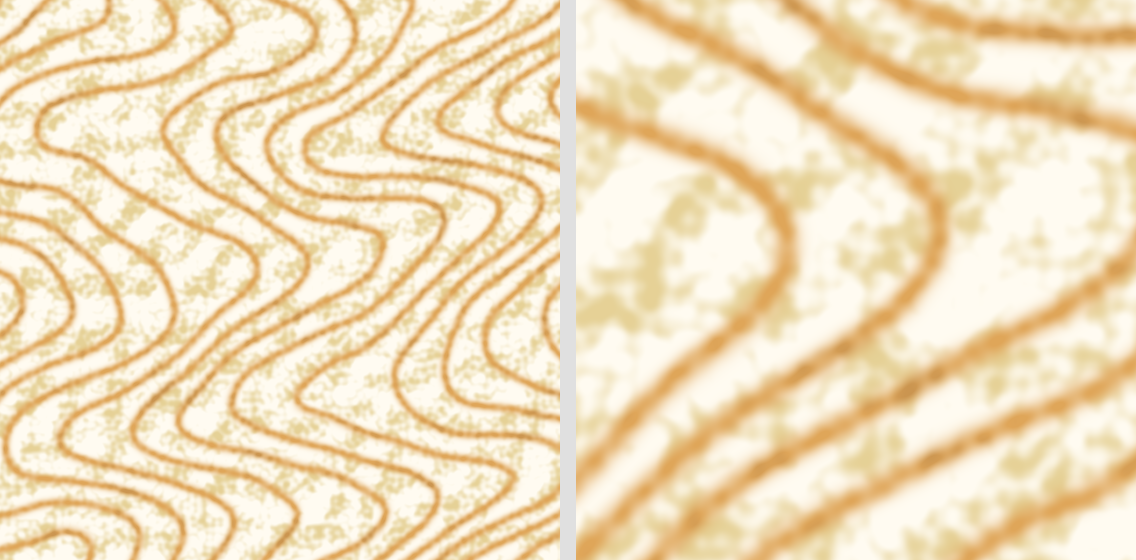
Left, the full canvas; right, a detail of the centre.
This pattern is drawn by a WebGL 1 fragment shader. Its source:

```glsl
precision highp float;
uniform vec2 u_resolution;

const float TAU = 6.2832;

// Contour field
const float LINES_ACROSS = 9.0;
const float FOLD_PERIOD = 0.48;
const float FOLD_DEPTH = 0.155;
const float FOLD_SHEAR = 4.0;
const float FOLD_WOBBLE = 1.7;
const float SWELL_SCALE = 3.3;
const float SWELL_AMOUNT = 1.2;
const float KINK_SCALE = 8.0;
const float KINK_AMOUNT = 0.3;

// Line stroke
const float LINE_RADIUS = 0.0076;
const float MIN_SLOPE = 4.0;
const float SLOPE_STEP = 0.002;
const float SHADE_SCALE = 12.0;

// Paper grain
const float LUMP_SCALE = 20.0;
const vec2 LIGHT_OFFSET = vec2(-0.25, 0.30);
const float GRAIN_SCALE = 78.0;
const float GRAIN_AMOUNT = 0.62;
const float SPECK_LOW = -0.19;
const float SPECK_HIGH = 0.62;

const vec3 PAPER = vec3(1.0, 0.985, 0.945);
const vec3 SPECK = vec3(0.90, 0.82, 0.59);
const vec3 AMBER = vec3(0.875, 0.65, 0.35);
const vec3 BROWN = vec3(0.74, 0.54, 0.29);

vec2 randomDirection(vec2 cell) {
  float h = fract(sin(dot(cell, vec2(127.1, 311.7))) * 43758.5);
  return vec2(cos(TAU * h), sin(TAU * h));
}

float gradientNoise(vec2 p) {
  vec2 i = floor(p);
  vec2 f = p - i;
  vec2 u = f * f * f * (f * (f * 6.0 - 15.0) + 10.0);
  vec2 e = vec2(1.0, 0.0);
  float a = dot(randomDirection(i), f);
  float b = dot(randomDirection(i + e.xy), f - e.xy);
  float c = dot(randomDirection(i + e.yx), f - e.yx);
  float d = dot(randomDirection(i + e.xx), f - e.xx);
  return mix(mix(a, b, u.x), mix(c, d, u.x), u.y);
}

// Height whose whole-number steps are drawn as contours
float height(vec2 p) {
  float down = 1.0 - p.y;
  float phase = TAU * down / FOLD_PERIOD;
  phase += FOLD_SHEAR * (p.x - 0.5) * down;
  phase += FOLD_WOBBLE * gradientNoise(p * 2.1 + 4.3);
  float folded = LINES_ACROSS * (p.x - FOLD_DEPTH * cos(phase));
  return folded + SWELL_AMOUNT * gradientNoise(p * SWELL_SCALE + 17.0)
                + KINK_AMOUNT * gradientNoise(p * KINK_SCALE + 31.0);
}

// Soft stroke of even width, using the slope to estimate distance
float contourInk(vec2 p) {
  float h = height(p);
  vec2 slope = vec2(height(p + vec2(SLOPE_STEP, 0.0)) - h,
                    height(p + vec2(0.0, SLOPE_STEP)) - h) / SLOPE_STEP;
  float d = abs(fract(h) - 0.5) / max(length(slope), MIN_SLOPE);
  float r = d / LINE_RADIUS;
  return exp(-r * r);
}

void main() {
  vec2 p = gl_FragCoord.xy / u_resolution.y;

  // Side-lit lumps broken up by fine grain
  vec2 q = p * LUMP_SCALE;
  float relief = gradientNoise(q) - gradientNoise(q + LIGHT_OFFSET);
  float grain = gradientNoise(p * GRAIN_SCALE + 9.0);
  float speck = smoothstep(SPECK_LOW, SPECK_HIGH, relief + GRAIN_AMOUNT * grain);

  // Lines with uneven, slightly darker stretches
  float ink = clamp(contourInk(p) * (0.95 + 0.35 * grain), 0.0, 1.0);
  float shade = smoothstep(0.0, 0.6, gradientNoise(p * SHADE_SCALE + 53.0) + 0.4 * grain);

  vec3 colour = mix(PAPER, SPECK, speck);
  colour = mix(colour, mix(AMBER, BROWN, 0.6 * shade * ink), ink);
  gl_FragColor = vec4(colour, 1.0);
}
```
